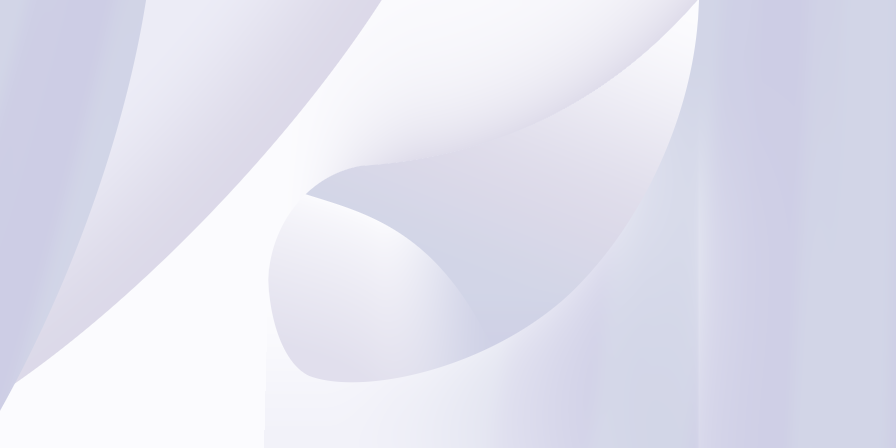
A Shadertoy shader for this background:

```glsl
// Pale folded paper: curved sheets around an almond-shaped opening.
// Cubic Bezier edges give signed distances, which both mask the sheets
// and drive their soft shading; layered sines tint the far background.
#define WHITE vec3(0.985, 0.985, 0.995)
#define PALE vec3(0.925, 0.925, 0.965)
#define MAUVE vec3(0.862, 0.852, 0.912)
#define LAVENDER vec3(0.805, 0.805, 0.898)
#define MIST vec3(0.822, 0.836, 0.905)
#define FOLD_SOFTNESS 0.12
#define HALO_WIDTH 0.08
#define BAND_PERIOD 0.405

// Signed distance to a Bezier edge that rises in x; positive on its left.
// Beyond either end the edge continues along its tangent.
float edgeSide(vec2 p, vec2 a, vec2 b, vec2 c, vec2 d) {
    float low = 0.0, high = 1.0;
    for (int i = 0; i < 18; i++) {
        float t = 0.5 * (low + high), s = 1.0 - t;
        float x = s*s*s*a.x + 3.0*s*s*t*b.x + 3.0*s*t*t*c.x + t*t*t*d.x;
        if (x < p.x) low = t; else high = t;
    }
    float t = 0.5 * (low + high), s = 1.0 - t;
    vec2 point = s*s*s*a + 3.0*s*s*t*b + 3.0*s*t*t*c + t*t*t*d;
    vec2 tangent = normalize(s*s*(b - a) + 2.0*s*t*(c - b) + t*t*(d - c));
    vec2 offset = p - point;
    return tangent.x * offset.y - tangent.y * offset.x;
}

// Upper rim of the opening: a tight turn, then a long sweep.
float upperRim(vec2 p) {
    if (p.x < 0.807)
        return edgeSide(p, vec2(0.599, 0.375), vec2(0.602, 0.492),
                           vec2(0.682, 0.609), vec2(0.807, 0.630));
    return edgeSide(p, vec2(0.807, 0.630), vec2(1.094, 0.648),
                       vec2(1.354, 0.766), vec2(1.557, 1.0));
}

// Lower rim: left corner, shallow base, then the rising right side.
float lowerRim(vec2 p) {
    if (p.x < 0.690)
        return edgeSide(p, vec2(0.599, 0.375), vec2(0.602, 0.284),
                           vec2(0.633, 0.188), vec2(0.690, 0.161));
    if (p.x < 1.263)
        return edgeSide(p, vec2(0.690, 0.161), vec2(0.807, 0.117),
                           vec2(1.081, 0.174), vec2(1.263, 0.336));
    return edgeSide(p, vec2(1.263, 0.336), vec2(1.432, 0.492),
                       vec2(1.555, 0.753), vec2(1.560, 1.0));
}

// Antialiased coverage of the positive side of an edge.
float cover(float dist) {
    return clamp(dist * iResolution.y + 0.5, 0.0, 1.0);
}

// Broad, faint bands of lavender and blue mist.
vec3 backdrop(vec2 p) {
    float x = p.x - mix(0.3, 0.04, p.x * 0.5) * (p.y - 0.7);
    float wave = cos(6.2832 * (x - 1.72) / BAND_PERIOD);
    wave += 0.3 * sin(47.0 * x + 2.0 * p.y);
    return mix(MIST, LAVENDER, smoothstep(-0.8, 0.8, wave));
}

// Main white sheet, shaded above the rim and fading out at lower right.
vec3 mainSheet(vec2 p, float upper, float lower) {
    float crease = exp(-max(upper, 0.0) / FOLD_SOFTNESS);
    crease *= 0.9 * smoothstep(0.62, 0.95, p.x);
    float haze = 0.25 * smoothstep(0.8, 1.6, p.x);
    vec3 top = mix(WHITE, MAUVE, max(crease, haze));

    float fade = smoothstep(0.75, 1.5, p.x + 0.3 * p.y);
    float halo = exp(-max(-lower, 0.0) / HALO_WIDTH);
    fade *= 1.0 - 0.4 * halo * smoothstep(0.9, 0.4, p.y);
    vec3 base = mix(WHITE, PALE, 0.6 * smoothstep(0.35, 0.0, p.y));
    base = mix(base, backdrop(p), fade);
    return mix(base, top, step(0.0, upper));
}

// Interior of the opening: a back panel and a bright rounded pocket.
vec3 opening(vec2 p) {
    float ridge = edgeSide(p, vec2(0.695, 0.5625), vec2(0.828, 0.521),
                              vec2(0.984, 0.479), vec2(1.107, 0.206));
    float lift = 0.4 * p.x + p.y;
    vec3 panel = mix(MIST, MAUVE, smoothstep(0.78, 1.08, lift));
    panel = mix(panel, WHITE, smoothstep(0.98, 1.62, lift));
    panel = mix(panel, LAVENDER, 0.5 * smoothstep(0.36, 0.24, p.y));

    float depth = clamp(-ridge / 0.34, 0.0, 1.0);
    vec3 pocket = mix(WHITE, mix(MAUVE, PALE, 0.3), pow(depth, 0.75));
    pocket = mix(pocket, mix(MIST, LAVENDER, 0.4),
                 smoothstep(0.84, 1.1, p.x));
    return mix(pocket, panel, cover(ridge));
}

void mainImage(out vec4 fragColor, in vec2 fragCoord) {
    vec2 p = fragCoord / iResolution.y;
    float upper = upperRim(p), lower = lowerRim(p);

    // Main sheet with its opening
    vec3 color = mainSheet(p, upper, lower);
    color = mix(color, opening(p), cover(min(-upper, lower)));

    // Slanted panel on the left
    float panelEdge = edgeSide(p, vec2(0.039, 0.148), vec2(0.326, 0.349),
                                  vec2(0.651, 0.688), vec2(0.852, 1.0));
    vec3 panel = mix(MAUVE, PALE, smoothstep(0.0, 0.36, panelEdge));
    color = mix(color, panel, cover(panelEdge));

    // Far background behind the left edge
    float leftEdge = edgeSide(p, vec2(0.0, 0.083), vec2(0.156, 0.362),
                                 vec2(0.279, 0.700), vec2(0.326, 1.0));
    color = mix(color, backdrop(p), cover(leftEdge));
    fragColor = vec4(color, 1.0);
}
```
